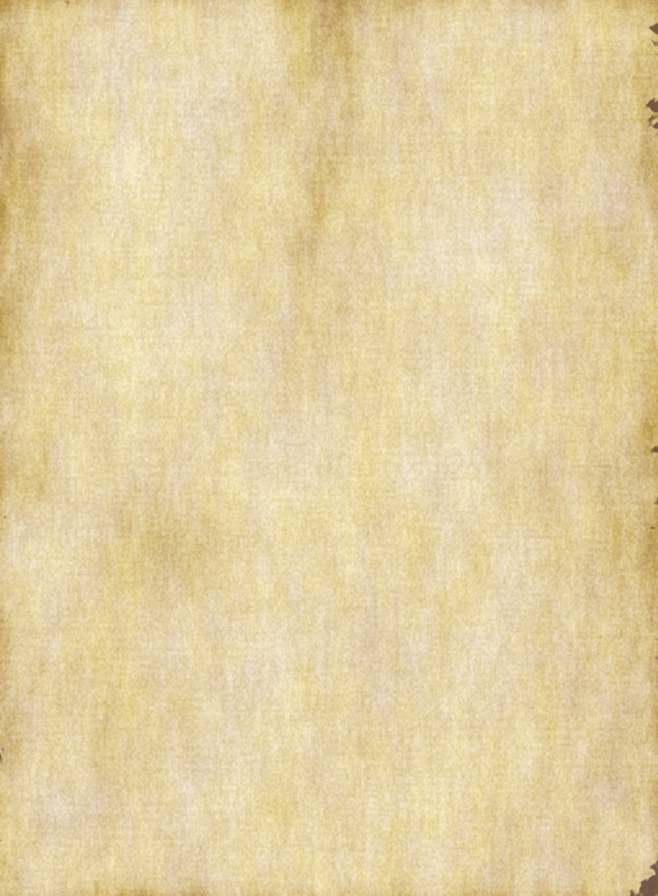
Give the GLSL for this texture, as a Shadertoy shader.

```glsl
// Aged parchment with vertical fibres, a fine weave, ochre stains and scorched edges.

vec2 hashGradient(vec2 cell) {
    vec3 h = fract(cell.xyx * vec3(0.1031, 0.1030, 0.0973));
    h += dot(h, h.yzx + 33.33);
    float angle = 6.2832 * fract((h.x + h.y) * h.z);
    return vec2(cos(angle), sin(angle));
}

// Gradient noise, roughly -0.7 to 0.7
float noise(vec2 p) {
    vec2 i = floor(p), f = fract(p);
    vec2 u = f * f * f * (f * (f * 6.0 - 15.0) + 10.0);
    float a = dot(hashGradient(i), f);
    float b = dot(hashGradient(i + vec2(1, 0)), f - vec2(1, 0));
    float c = dot(hashGradient(i + vec2(0, 1)), f - vec2(0, 1));
    float d = dot(hashGradient(i + vec2(1, 1)), f - vec2(1, 1));
    return mix(mix(a, b, u.x), mix(c, d, u.x), u.y);
}

float fbm(vec2 p) {
    float sum = 0.0, amplitude = 1.0;
    for (int i = 0; i < 4; i++) {
        sum += amplitude * noise(p);
        p = p * 2.03 + 17.3;
        amplitude *= 0.55;
    }
    return sum;
}

// Soft elliptical blot
float blot(vec2 p, vec2 center, vec2 radius) {
    vec2 q = (p - center) / radius;
    return exp(-dot(q, q));
}

void mainImage(out vec4 fragColor, in vec2 fragCoord) {
    vec2 p = fragCoord / iResolution.y;
    float width = iResolution.x / iResolution.y;

    // Cloudy mottling, streaks and fibres, all stretched vertically
    float clouds = fbm(p * vec2(6.0, 4.0) + 3.7);
    float streaks = fbm(p * vec2(30.0, 12.0) + 41.0);
    float fibres = fbm(p * vec2(130.0, 45.0) + 9.0);
    float weave = noise(p * vec2(14.0, 190.0)) + 0.7 * noise(p * vec2(190.0, 9.0) + 60.0);
    float grain = noise(p * 215.0 + 0.37) + noise(p * vec2(347.0, 293.0) + 80.0);

    // Large stains, with their outlines pushed about by noise
    vec2 q = p + 0.05 * vec2(noise(p * vec2(14.0, 9.0)), noise(p * 8.0 + 23.0));
    float stain = 0.40 * blot(q, vec2(0.36, 0.97), vec2(0.042, 0.17))
                + 0.28 * blot(q, vec2(0.345, 0.77), vec2(0.026, 0.11))
                + 0.28 * blot(q, vec2(0.19, 0.43), vec2(0.075, 0.08))
                + 0.32 * blot(q, vec2(0.0, 0.83), vec2(0.08, 0.23))
                + 0.26 * blot(q, vec2(width, 0.28), vec2(0.10, 0.32))
                + 0.22 * blot(q, vec2(width, 0.88), vec2(0.06, 0.20))
                - 0.18 * blot(q, vec2(0.18, 0.67), vec2(0.10, 0.16))
                - 0.15 * blot(q, vec2(0.53, 0.70), vec2(0.08, 0.12));
    stain *= 1.0 + 0.45 * streaks;

    // Edge ageing, deeper at the sides than at top and bottom
    float side = min(p.x, width - p.x);
    float cap = min(p.y, 1.0 - p.y);
    float rim = min(side, cap);
    float ageing = 0.38 * exp(-side / 0.02) + 0.34 * exp(-cap / 0.014);
    ageing *= max(0.0, 1.0 + 0.8 * clouds + 0.7 * streaks);

    // Small ragged scorches along the rim
    float corner = blot(p, vec2(width, 0.015), vec2(0.03, 0.035));
    float ragged = fbm(p * 9.0 + 71.0) + 0.6 * noise(p * 55.0) + 0.5 * noise(p * 140.0) + 0.8 * corner;
    float scorch = smoothstep(0.45, 0.75, ragged - 28.0 * rim);

    float tone = 0.25 + 0.22 * clouds + 0.20 * streaks + 0.19 * fibres
               + 0.12 * weave + stain + ageing;
    tone += 0.25 * grain;

    // Cream through tan and ochre to char
    vec3 color = mix(vec3(0.938, 0.884, 0.742), vec3(0.862, 0.778, 0.575), clamp(tone * 2.0, -0.3, 1.4));
    color = mix(color, vec3(0.68, 0.53, 0.25), 0.9 * smoothstep(0.55, 1.5, tone));
    color = mix(color, vec3(0.36, 0.25, 0.19), 0.8 * scorch);

    // Warm yellow patches drift against greyer ones
    float warmth = fbm(p * vec2(11.0, 6.0) + 130.0) + 0.8 * fbm(p * vec2(40.0, 16.0) + 150.0);
    color += warmth * vec3(0.012, 0.012, -0.055);

    fragColor = vec4(clamp(color, 0.0, 1.0), 1.0);
}
```
